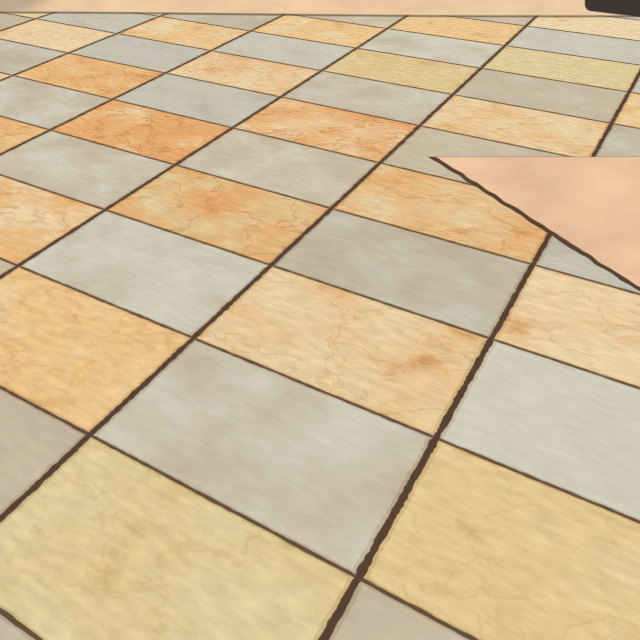
Give the GLSL for this texture, as a Shadertoy shader.

```glsl
// Sunlit slate paving in perspective: checkered warm and grey tiles, dark joints, a pink slab.

const vec3 CREAM = vec3(0.92, 0.83, 0.67);
const vec3 HONEY = vec3(0.92, 0.78, 0.56);
const vec3 OLIVE = vec3(0.85, 0.79, 0.59);
const vec3 RUST = vec3(0.89, 0.65, 0.42);
const vec3 OCHRE = vec3(0.72, 0.47, 0.25);
const vec3 TAUPE = vec3(0.77, 0.715, 0.62);
const vec3 MIST = vec3(0.79, 0.77, 0.70);
const vec3 PINK = vec3(0.92, 0.76, 0.62);
const vec3 JOINT = vec3(0.34, 0.26, 0.20);
const vec3 SHADE = vec3(0.24, 0.22, 0.20);

float hash(vec2 p) {
    vec3 q = fract(vec3(p.xyx) * 0.1031);
    q += dot(q, q.yzx + 33.33);
    return fract((q.x + q.y) * q.z);
}

float cornerSlope(vec2 cell, vec2 offset) {
    float a = 6.2832 * hash(cell);
    return dot(vec2(cos(a), sin(a)), offset);
}

float gradientNoise(vec2 p) {
    vec2 i = floor(p), f = fract(p);
    vec2 s = f * f * f * (f * (f * 6.0 - 15.0) + 10.0);
    vec2 e = vec2(1.0, 0.0);
    float low = mix(cornerSlope(i, f), cornerSlope(i + e, f - e), s.x);
    float high = mix(cornerSlope(i + e.yx, f - e.yx), cornerSlope(i + 1.0, f - 1.0), s.x);
    return mix(low, high, s.y);
}

float fbm(vec2 p) {
    float sum = 0.0, gain = 0.6;
    for (int k = 0; k < 5; k++) {
        sum += gain * gradientNoise(p);
        p = mat2(1.6, 1.2, -1.2, 1.6) * p + 7.3;
        gain *= 0.5;
    }
    return sum;
}

// Maps the canvas (y down) to floor coordinates, one unit per tile.
vec2 floorPoint(vec2 p) {
    mat3 view = mat3(0.3138, 0.0534, -0.188,
                     0.2113, -0.0643, 0.165,
                     0.1406, 0.6797, 1.0);
    vec3 q = inverse(view) * vec3(p, 1.0);
    return q.xy / q.z;
}

// Smooth coverage of the region where the distance is negative.
float fill(float d, float blur) {
    return 1.0 - smoothstep(-blur, blur, d);
}

vec3 stoneColor(vec2 cell, vec2 q) {
    float pick = hash(cell + 41.7), tone = hash(cell + 83.2);
    vec2 p = q * vec2(1.9, 1.4) + 17.0 * vec2(pick, tone);
    float cloud = fbm(p * 1.6);
    float grain = fbm(p * vec2(6.0, 14.0));
    float vein = 1.0 - smoothstep(0.0, 0.035, abs(fbm(p * 1.2 + 0.5 * cloud + 9.0)));

    // Grey tiles stay calm; warm ones carry stains and veins.
    vec3 grey = mix(TAUPE, MIST, smoothstep(0.25, 0.75, pick + 0.6 * cloud));
    grey *= 0.98 + 0.06 * tone + 0.06 * cloud;

    vec2 away = cell - vec2(-1.7, 3.0);
    float rust = exp(-0.2 * dot(away, away));
    vec3 warm = mix(CREAM, HONEY, smoothstep(0.2, 0.8, pick + 1.1 * cloud));
    warm = mix(warm, OLIVE, 0.7 * smoothstep(0.65, 0.9, tone));
    warm = mix(warm, RUST, clamp(rust * (0.75 + 1.6 * cloud), 0.0, 0.9));
    warm = mix(warm, OCHRE, (0.10 + 0.30 * rust) * vein);
    warm = mix(warm, OCHRE, 0.35 * smoothstep(0.22, 0.5, cloud));

    float isWarm = mod(cell.x + cell.y, 2.0);
    return mix(grey, warm, isWarm) * (1.0 + mix(0.06, 0.12, isWarm) * grain);
}

vec3 paving(vec2 q, vec2 blur) {
    vec3 color = stoneColor(floor(q), q);
    vec2 toLine = abs(fract(q + 0.5) - 0.5);
    float wobble = 0.005 * gradientNoise(q * 9.0) + 0.004 * gradientNoise(q * 31.0);
    vec2 gap = toLine - vec2(0.011, 0.010) + wobble;
    float lip = max(fill(gap.x - 0.012, blur.x), fill(gap.y - 0.012, blur.y));
    float joint = max(fill(gap.x, blur.x), 0.88 * fill(gap.y, blur.y));
    color = mix(color, color * vec3(0.90, 0.86, 0.80), 0.7 * lip);
    return mix(color, JOINT, joint);
}

void mainImage(out vec4 fragColor, in vec2 fragCoord) {
    vec2 p = fragCoord / iResolution.xy;
    p.y = 1.0 - p.y;
    float pixel = 1.0 / iResolution.y;
    vec2 q = floorPoint(p);
    vec3 color = paving(q, fwidth(q) * 0.8);

    // Pink slab laid over the right side, with a dark lower edge.
    vec3 slab = PINK * (1.0 + 0.13 * fbm(p * vec2(9.0, 17.0)));
    float diagonal = (p.y - 0.247 - 0.639 * (p.x - 0.684)) / 1.187;
    diagonal += 0.003 * gradientNoise(p * 45.0);
    float top = 0.245 - p.y;
    color = mix(color, JOINT, fill(max(diagonal - 0.006, top), pixel));
    color = mix(color, slab, fill(max(diagonal, top), pixel));

    // Far border with a thin joint and a soft shadow at the left.
    float border = p.y - 0.018 - 0.006 * smoothstep(0.0, 0.8, p.x);
    vec3 curb = mix(PINK, CREAM, 0.4) * (1.0 + 0.1 * fbm(p * vec2(14.0, 40.0)));
    curb = mix(curb, TAUPE * 0.8, 0.6 * fill(p.x - 0.07 + 2.0 * p.y, 0.03));
    color = mix(color, JOINT, 0.6 * fill(border - 0.003, pixel));
    color = mix(color, curb, fill(border, pixel));

    // Dark rounded foot in the far corner.
    vec2 foot = abs(p - vec2(0.98, -0.01) - vec2(0.0, 0.12 * (p.x - 0.98))) - vec2(0.057, 0.025);
    float footEdge = length(max(foot, 0.0)) - 0.009;
    color = mix(color, SHADE, fill(footEdge, pixel));
    fragColor = vec4(clamp(color, 0.0, 1.0), 1.0);
}
```
